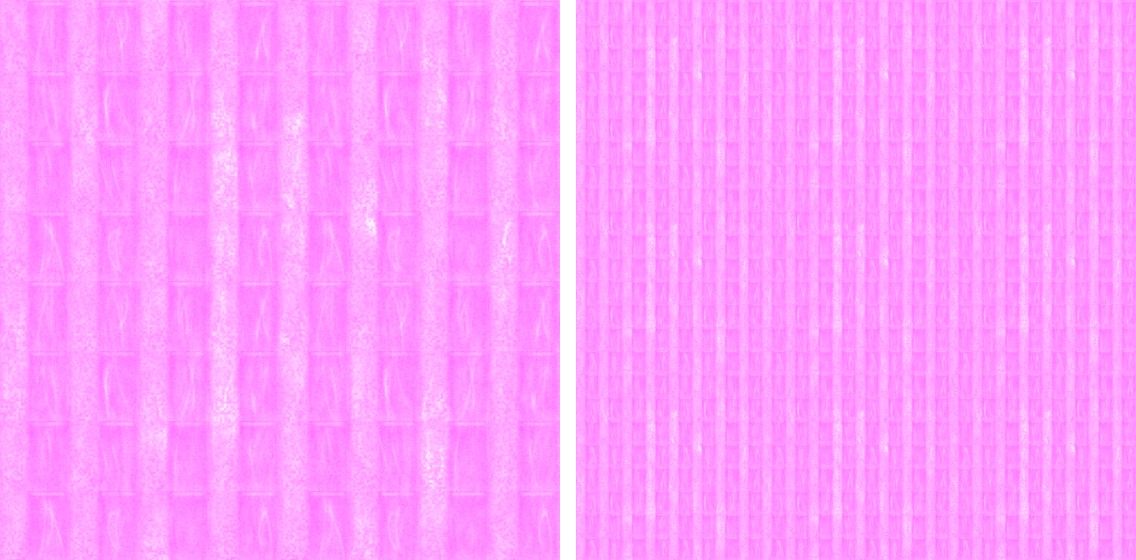
Left: one tile. Right: repeated 3 by 3.
A Shadertoy shader for this texture:

```glsl
const float REPEATS = 8.0;       // tiles across and down
const float PATTERN_REPEAT = 4.0; // tiles before the recessed grain recurs
const vec3 DEEP_PINK = vec3(1.0, 0.42, 1.0);
const vec3 PALE_PINK = vec3(1.0, 0.96, 1.0);

float hash(vec2 p) {
    vec3 q = fract(p.xyx * 0.1031);
    q += dot(q, q.yzx + 33.33);
    return fract((q.x + q.y) * q.z);
}

// Value noise that wraps after a whole number of lattice cells
float noise(vec2 p, vec2 period, float seed) {
    vec2 i = floor(p), f = fract(p);
    f = f * f * (3.0 - 2.0 * f);
    vec2 a = mod(i, period) + seed, b = mod(i + 1.0, period) + seed;
    return mix(mix(hash(a), hash(vec2(b.x, a.y)), f.x),
               mix(hash(vec2(a.x, b.y)), hash(b), f.x), f.y);
}

float wrapNoise(vec2 uv, vec2 cells, float seed) {
    return noise(uv * cells, cells, seed);
}

// Thin lines where the noise crosses its middle value
float veins(vec2 uv, vec2 cells, float seed) {
    float ridge = 1.0 - abs(2.0 * wrapNoise(uv, cells, seed) - 1.0);
    return pow(ridge, 6.0);
}

float bump(float x, float centre, float width) {
    float d = (x - centre) / width;
    return exp(-d * d);
}

float band(float x, float lo, float hi, float soft) {
    return smoothstep(lo, lo + soft, x) - smoothstep(hi - soft, hi, x);
}

// Leaning, elongated loop around the local origin, drawn stronger on one side
float loopMark(vec2 p, vec2 seed, float width) {
    p -= (vec2(hash(seed), hash(seed + 7.1)) - 0.5) * vec2(0.3, 0.3);
    p.x -= (hash(seed + 13.7) - 0.5) * 0.6 * p.y;
    vec2 radius = mix(vec2(0.04, 0.22), vec2(0.13, 0.5),
                      vec2(hash(seed + 19.3), hash(seed + 29.9)));
    float d = (length(p / radius) - 1.0) * radius.x;
    float side = hash(seed + 37.7) > 0.5 ? 1.0 : -1.0;
    return bump(d, 0.0, width) * smoothstep(-0.8, 0.8, side * p.x / radius.x);
}

float loopMarks(vec2 p, vec2 id, float seed, float width) {
    float sum = 0.0;
    for (int i = 0; i < 4; i++) {
        vec2 markSeed = id * 3.17 + seed + float(i) * 41.3;
        sum += loopMark(p, markSeed, width) * hash(markSeed + 3.3);
    }
    return sum;
}

// Recessed panel: upright grain, shaded sides, veins and faint loops
float panelTone(vec2 uv, vec2 cell, vec2 id, float fade) {
    vec2 grainUv = uv * REPEATS / PATTERN_REPEAT;
    float cloud = wrapNoise(grainUv, vec2(20.0, 16.0), 23.0);
    grainUv.x += 0.02 * (wrapNoise(grainUv, vec2(8.0, 12.0), 17.0) - 0.5);
    float fibre = wrapNoise(grainUv, vec2(72.0, 12.0), 11.0);
    float tone = 0.568 + 0.06 * (fibre - 0.5) + 0.06 * (cloud - 0.5);
    tone += 0.035 * veins(grainUv, vec2(40.0, 8.0), 31.0);
    tone -= 0.03 * veins(grainUv, vec2(44.0, 12.0), 47.0);
    tone -= 0.065 * bump(cell.x, 0.48, 0.07) * (0.2 + 0.8 * cell.y) * (0.5 + cloud);
    tone -= 0.035 * bump(cell.x, 0.96, 0.05) * (0.5 + fibre);
    tone -= 0.02 * bump(cell.y, 0.85, 0.1);
    tone += 0.045 * bump(cell.y, 0.0, 0.1);
    float marks = loopMarks(cell - vec2(0.72, 0.48), mod(id, PATTERN_REPEAT), 5.0, 0.016);
    return tone + 0.11 * marks * fade * (0.3 + cloud);
}

// Raised strip: mottled, speckled and worn pale in places
float stripTone(vec2 uv, vec2 cell, vec2 id, vec2 grid, float fade) {
    float wear = noise(vec2(id.x, grid.y), vec2(REPEATS), 37.0);
    wear = smoothstep(0.35, 1.0, wear);
    float cloud = wrapNoise(uv, vec2(56.0, 28.0), 43.0);
    float streak = wrapNoise(uv, vec2(144.0, 32.0), 53.0);
    float speck = wrapNoise(uv, vec2(256.0), 61.0);
    float lowPart = 1.0 - smoothstep(0.1, 0.75, cell.y);
    float tone = 0.632 + 0.07 * (cloud - 0.5) + 0.035 * (streak - 0.5);
    tone += 0.05 * wear + 0.025 * bump(cell.x, 0.22, 0.15);
    tone += (0.08 + 0.08 * lowPart) * (speck - 0.5);
    tone += 0.08 * wear * smoothstep(0.5, 0.9, 0.5 * cloud + 0.5 * speck);
    float marks = loopMarks(cell - vec2(0.22, 0.48), id, 71.0, 0.022);
    return tone + marks * fade * (0.03 + 0.13 * wear) * (0.3 + speck);
}

void mainImage(out vec4 fragColor, in vec2 fragCoord) {
    vec2 uv = fragCoord / iResolution.xy;
    vec2 grid = uv * REPEATS + vec2(0.04, 0.02);
    vec2 id = mod(floor(grid), REPEATS);
    vec2 cell = fract(grid);
    float fade = band(cell.y, 0.0, 0.95, 0.1);

    // Alternating strips and panels with soft, slightly uneven sides
    float wobble = 0.03 * (wrapNoise(uv, vec2(16.0, 24.0), 83.0) - 0.5);
    float strip = band(cell.x + wobble, 0.0, 0.49, 0.11);
    float tone = mix(panelTone(uv, cell, id, fade),
                     stripTone(uv, cell, id, grid, fade), strip);

    // Pale lip on each panel and a faint joint across the strip
    float lipWear = wrapNoise(uv, vec2(64.0, 128.0), 97.0);
    float lip = band(cell.x, 0.45, 1.0, 0.09) * band(cell.y, 0.925, 1.0, 0.03);
    tone += lip * (0.05 + 0.08 * lipWear);
    tone -= 0.02 * strip * bump(cell.y, 0.96, 0.02);

    // Fine grain over everything
    tone += 0.085 * (wrapNoise(uv, vec2(384.0), 101.0) - 0.5);
    float pale = (tone - DEEP_PINK.g) / (PALE_PINK.g - DEEP_PINK.g);
    fragColor = vec4(mix(DEEP_PINK, PALE_PINK, clamp(pale, 0.0, 1.0)), 1.0);
}
```
